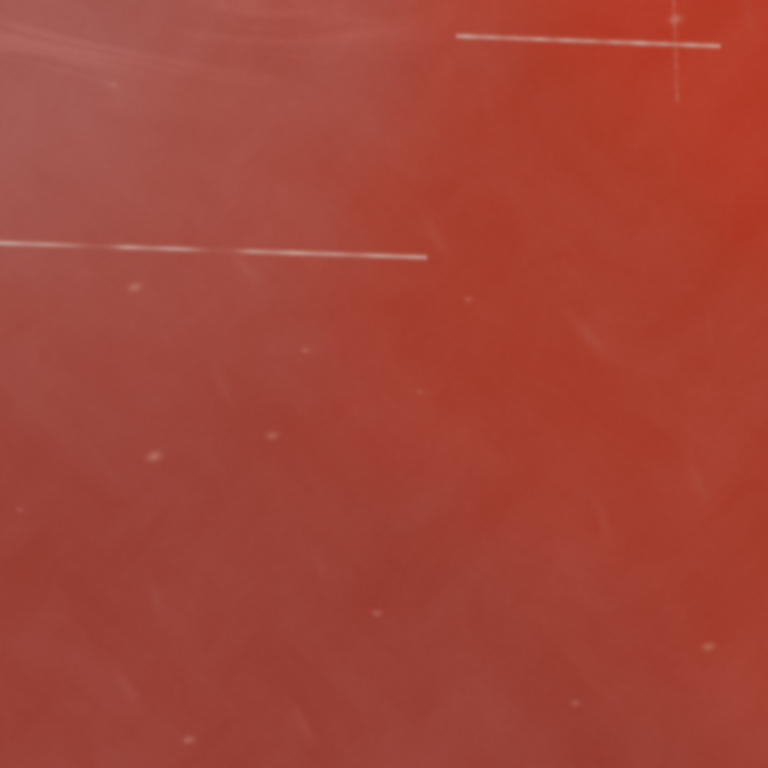
Give the GLSL for this texture, as a three.js fragment shader.

```glsl
varying vec2 vUv;

const vec3 SHADED_RED = vec3(0.598, 0.255, 0.215);
const vec3 WARM_RED = vec3(0.655, 0.247, 0.182);
const vec3 HOT_RED = vec3(0.700, 0.235, 0.160);
const vec3 HAZE_PINK = vec3(0.642, 0.355, 0.328);
const vec3 SCRATCH_PALE = vec3(0.76, 0.61, 0.57);
const vec3 SPECK_PALE = vec3(0.77, 0.56, 0.49);
const vec3 SCUFF_PINK = vec3(0.70, 0.42, 0.38);
const vec3 BLOTCH_TINT = vec3(0.008, 0.018, 0.021);

const float HAZE_REACH = 0.80;
const float SCRATCH_WIDTH = 0.0040;
const float SPECK_CELLS = 8.0;
const float SPECK_DENSITY = 0.15;
const vec2 SPECK_SIZE = vec2(0.0085, 0.0058);
const float SCUFF_CELLS = 5.0;
const float SCUFF_DENSITY = 0.45;
const vec2 SCUFF_SIZE = vec2(0.0085, 0.032);
const float GRAIN_CELLS = 110.0;
const float GRAIN_STRENGTH = 0.008;

vec2 hash2(vec2 p) {
  vec2 q = vec2(dot(p, vec2(127.1, 311.7)), dot(p, vec2(269.5, 183.3)));
  return fract(sin(q) * 43758.55);
}

// Distance to the nearest cell point
float cellular(vec2 p) {
  vec2 cell = floor(p);
  float nearest = 2.0;
  for (int y = -1; y <= 1; y++) {
    for (int x = -1; x <= 1; x++) {
      vec2 c = cell + vec2(float(x), float(y));
      nearest = min(nearest, length(c + hash2(c) - p));
    }
  }
  return nearest;
}

// Soft, warped variation from layered sines
float mottle(vec2 p) {
  float sum = 0.0;
  float amplitude = 0.5;
  for (int i = 0; i < 4; i++) {
    p += 0.7 * sin(p.yx * 1.3 + float(i));
    sum += amplitude * sin(p.x) * sin(p.y + 1.0);
    p = mat2(1.5, 1.1, -1.1, 1.5) * p;
    amplitude *= 0.6;
  }
  return sum;
}

// Sparse soft marks, one at most per cell
float scatterMarks(vec2 uv, float cells, float density, vec2 size, float tilt) {
  vec2 p = uv * cells;
  vec2 cell = floor(p);
  float sum = 0.0;
  for (int y = -1; y <= 1; y++) {
    for (int x = -1; x <= 1; x++) {
      vec2 c = cell + vec2(float(x), float(y));
      vec2 traits = hash2(c + 41.0);
      float angle = tilt + (traits.y - 0.5) * 0.7;
      float ca = cos(angle);
      float sa = sin(angle);
      vec2 d = mat2(ca, -sa, sa, ca) * (p - c - hash2(c + 7.0)) / cells;
      d /= size * mix(0.6, 1.1, traits.y);
      sum += step(traits.x, density) * mix(0.3, 1.0, traits.y) * exp(-dot(d, d));
    }
  }
  return sum;
}

// Thin straight scratch, worn away in places
float scratch(vec2 uv, vec2 a, vec2 b, float wear) {
  vec2 along = b - a;
  float t = clamp(dot(uv - a, along) / dot(along, along), 0.0, 1.0);
  float d = length(uv - a - along * t) / SCRATCH_WIDTH;
  float waves = -cos(21.0 * (t - 0.53)) - 0.6 * cos(6.3 * (t - 0.4));
  float kept = mix(1.0, smoothstep(-1.5, -0.3, waves), wear);
  float flicker = 0.78 + 0.22 * sin(t * 47.0) * sin(t * 19.0 + 1.0);
  return exp(-d * d) * kept * flicker;
}

void main() {
  vec2 uv = vUv;
  float cloud = mottle(uv * 7.0);

  // Painted base with warm light from the upper right
  float light = dot(uv, vec2(0.6, 0.8)) + 0.05 * cloud;
  vec3 color = mix(SHADED_RED, WARM_RED, smoothstep(0.36, 0.92, light));
  color = mix(color, HOT_RED, smoothstep(0.95, 1.32, light));

  // Pale haze in the upper left, with flat wisps
  float corner = length(vec2(uv.x, 1.1 * (1.0 - uv.y)));
  float haze = 1.0 - smoothstep(0.10, HAZE_REACH, corner + 0.07 * cloud);
  float wisps = mottle(vec2(uv.x * 6.0 + uv.y * 4.0, uv.y * 26.0));
  color = mix(color, HAZE_PINK, haze);
  color += 0.11 * haze * smoothstep(0.82, 1.0, uv.y) * max(wisps, 0.0);

  // Pinkish blotches and fine grain
  color += BLOTCH_TINT * (mottle(uv * 15.0 + 3.0) + 0.5 * mottle(uv * 38.0));
  color += GRAIN_STRENGTH * (cellular(uv * GRAIN_CELLS) - 0.45);

  // Scuffs and chips
  float scuffs = scatterMarks(uv, SCUFF_CELLS, SCUFF_DENSITY, SCUFF_SIZE, 0.4);
  float specks = scatterMarks(uv, SPECK_CELLS, SPECK_DENSITY, SPECK_SIZE, 0.0);
  color = mix(color, SCUFF_PINK, 0.22 * min(scuffs, 1.0));
  color = mix(color, SPECK_PALE, 0.50 * min(specks, 1.0));

  // Long scratches and one faint upright mark
  float lines = scratch(uv, vec2(-0.01, 0.684), vec2(0.553, 0.665), 0.92);
  lines += scratch(uv, vec2(0.597, 0.953), vec2(0.935, 0.940), 0.25);
  lines += 0.25 * scratch(uv, vec2(0.882, 0.87), vec2(0.877, 1.01), 0.5);
  color = mix(color, SCRATCH_PALE, 0.85 * min(lines, 1.0));

  gl_FragColor = vec4(color, 1.0);
}
```
